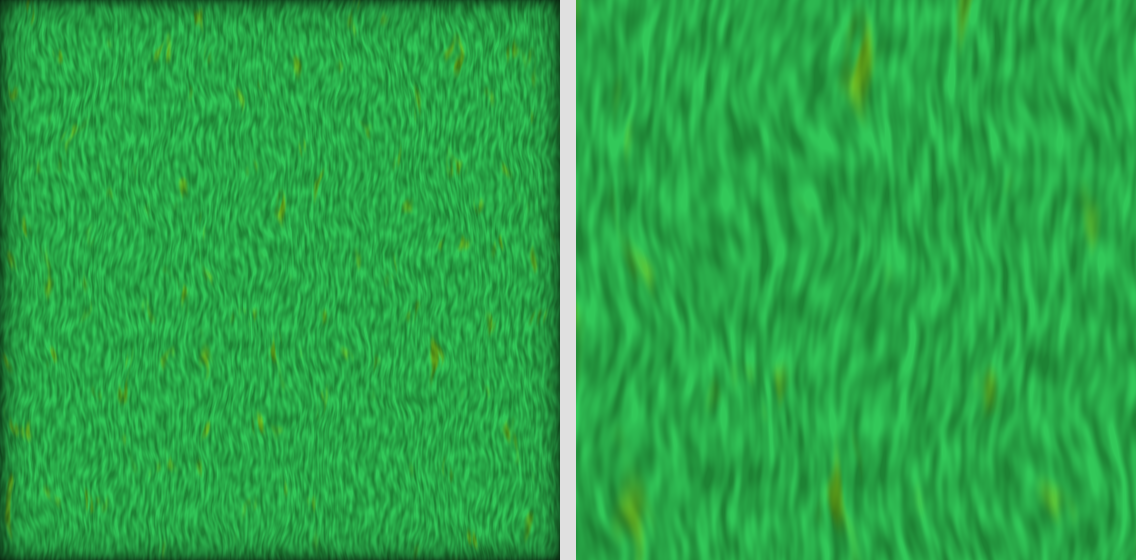
Left: the whole. Right: its middle third, enlarged.
Give the GLSL for this texture, as a WebGL 2 fragment shader.

```glsl
#version 300 es
precision highp float;
// Dense short grass with fine leaning blades, sparse yellow tufts and shaded borders.

uniform vec2 u_resolution;
out vec4 fragColor;

const vec3 GRASS_DARK = vec3(0.115, 0.515, 0.205);
const vec3 GRASS_LIGHT = vec3(0.195, 0.785, 0.350);
const vec3 TUFT_DARK = vec3(0.30, 0.48, 0.04);
const vec3 TUFT_LIGHT = vec3(0.52, 0.76, 0.08);

const vec2 BLADE_FREQ = vec2(135.0, 30.0);   // blades across and along the canvas
const vec2 FIBRE_FREQ = vec2(225.0, 54.0);   // finer strands within the blades
const float BLADE_WEIGHT = 0.75;
const float FIBRE_WEIGHT = 0.42;
const float CONTRAST = 1.2;

const float LEAN_FREQ = 9.0;
const float LEAN_AMOUNT = 0.018;
const float RIPPLE_FREQ = 24.0;
const float RIPPLE_AMOUNT = 0.004;

const vec2 TUFT_FREQ = vec2(29.0, 15.0);
const vec2 TUFT_BLADE_FREQ = vec2(95.0, 20.0);
const float TUFT_OPACITY = 0.80;

const float BORDER_WIDTH = 0.017;
const float BORDER_DARKNESS = 0.52;

// Integer hash giving a unit gradient for each lattice point.
vec2 latticeGradient(ivec2 cell, uint seed) {
    uint h = uint(cell.x) * 0x27d4eb2du ^ uint(cell.y) * 0x165667b1u ^ seed * 0x9e3779b9u;
    h = (h ^ (h >> 15)) * 0x85ebca6bu;
    h = (h ^ (h >> 13)) * 0xc2b2ae35u;
    h ^= h >> 16;
    float angle = float(h & 0xffffu) / 65536.0 * 6.28319;
    return vec2(cos(angle), sin(angle));
}

// Gradient noise, roughly -0.7 to 0.7.
float gradientNoise(vec2 p, uint seed) {
    vec2 base = floor(p);
    vec2 f = p - base;
    ivec2 cell = ivec2(base);
    vec2 w = f * f * f * (f * (f * 6.0 - 15.0) + 10.0);
    float a = dot(latticeGradient(cell, seed), f);
    float b = dot(latticeGradient(cell + ivec2(1, 0), seed), f - vec2(1.0, 0.0));
    float c = dot(latticeGradient(cell + ivec2(0, 1), seed), f - vec2(0.0, 1.0));
    float d = dot(latticeGradient(cell + ivec2(1, 1), seed), f - vec2(1.0, 1.0));
    return mix(mix(a, b, w.x), mix(c, d, w.x), w.y);
}

// Shifts the blades sideways so that patches lean different ways.
vec2 leanBlades(vec2 p) {
    float lean = LEAN_AMOUNT * gradientNoise(p * LEAN_FREQ, 1u);
    float ripple = RIPPLE_AMOUNT * gradientNoise(p * RIPPLE_FREQ, 2u);
    return p + vec2(lean + ripple, 0.0);
}

// Blade brightness from 0 to 1.
float bladeTone(vec2 p) {
    float blades = gradientNoise(p * BLADE_FREQ, 3u);
    float fibres = gradientNoise(p * FIBRE_FREQ, 4u);
    return clamp(0.52 + CONTRAST * (BLADE_WEIGHT * blades + FIBRE_WEIGHT * fibres), 0.0, 1.0);
}

// Coverage of the yellow tufts, broken into streaks.
float tuftMask(vec2 p) {
    float patches = smoothstep(0.24, 0.56, gradientNoise(p * TUFT_FREQ, 5u));
    float streaks = smoothstep(-0.20, 0.35, gradientNoise(p * TUFT_BLADE_FREQ, 6u));
    return TUFT_OPACITY * patches * streaks;
}

// Soft darkening along all four borders.
float borderShade(vec2 uv) {
    vec2 edge = min(uv, 1.0 - uv);
    vec2 shade = 1.0 - BORDER_DARKNESS * exp(-edge / BORDER_WIDTH);
    return shade.x * shade.y;
}

void main() {
    vec2 uv = gl_FragCoord.xy / u_resolution;
    vec2 p = leanBlades(uv);
    float tone = bladeTone(p);

    vec3 grass = mix(GRASS_DARK, GRASS_LIGHT, tone);
    vec3 tuft = mix(TUFT_DARK, TUFT_LIGHT, tone);
    vec3 color = mix(grass, tuft, tuftMask(p)) * borderShade(uv);

    fragColor = vec4(color, 1.0);
}
```
